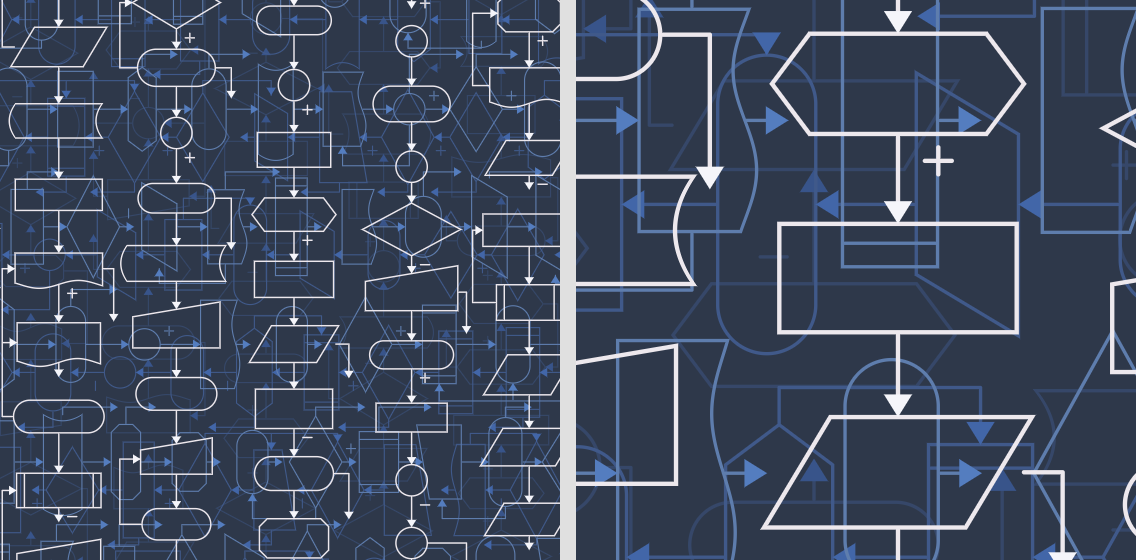
Left: the whole. Right: its middle third, enlarged.
Reproduce this pattern procedurally as a WebGL 1 fragment shader.

```glsl
precision highp float;
// Overlaid flowcharts: outlined blocks stacked in columns and joined by arrows.
// One chart function is drawn four times, turned by quarter turns: three blue
// layers behind and a thin near-white one in front, on dark slate.

uniform vec2 u_resolution;

float hash(vec2 id, float salt) {
  return fract(sin(dot(id, vec2(127.1, 311.7)) + salt * 74.7) * 43758.54);
}

float segment(vec2 p, vec2 a, vec2 b) {
  vec2 ab = b - a;
  return length(p - a - ab * clamp(dot(p - a, ab) / dot(ab, ab), 0.0, 1.0));
}

// Filled triangle with its tip at the origin, pointing down
float arrowHead(vec2 p) {
  return max(dot(vec2(abs(p.x), p.y), vec2(0.85, -0.53)), p.y - 0.0135);
}

// Half width, half height and kind of the block in a cell
vec3 blockOf(vec2 id) {
  float kind = floor(hash(id, 1.0) * 12.0);
  vec2 size = vec2(mix(0.052, 0.089, hash(id, 2.0)), mix(0.025, 0.036, hash(id, 3.0)));
  if (kind < 2.0) size = vec2(mix(0.075, 0.092, hash(id, 2.0)), 0.047);
  else if (kind < 3.0) size = vec2(0.028);
  else if (kind < 5.0) size.x = max(size.x, 0.075);
  return vec3(size, kind);
}

// Distance to the outline of a block
float blockOutline(vec2 p, vec3 block) {
  vec2 b = block.xy, q = abs(p);
  float kind = block.z;
  float box = max(q.x - b.x, q.y - b.y);
  float d = box;
  if (kind < 2.0)                                   // decision diamond
    d = dot(q - vec2(b.x, 0.0), normalize(b.yx));
  else if (kind < 3.0)                              // connector circle
    d = length(p) - b.y;
  else if (kind < 4.0)                              // preparation hexagon
    d = max(q.y - b.y, dot(q - vec2(b.x, 0.0), vec2(0.8, 0.6)));
  else if (kind < 5.0)                              // data parallelogram
    d = max(q.y - b.y, (abs(p.x - p.y * 0.6) - b.x + 0.015) * 0.857);
  else if (kind < 7.0)                              // terminator pill
    d = length(vec2(max(q.x - b.x + b.y, 0.0), q.y)) - b.y;
  else if (kind < 8.0)                              // document, wavy foot
    d = max(max(q.x - b.x, p.y - b.y), -p.y - b.y + 0.007 * sin(p.x / b.x * 3.5));
  else if (kind < 9.0) {                            // stored data or cut corners
    float bow = 0.011 * (1.0 - p.y * p.y / (b.y * b.y));
    d = b.x > 0.07 ? max(q.y - b.y, abs(p.x + bow) - b.x)
                   : max(box, (q.x + q.y - b.x - b.y + 0.014) * 0.707);
  } else if (kind < 10.0)                           // manual input, sloping top
    d = max(max(q.x - b.x, -p.y - b.y), (p.y - b.y - 0.17 * p.x) * 0.986);
  float outline = abs(d);
  if (kind > 10.5)                                  // subprocess side bars
    outline = min(outline, max(abs(q.x - b.x + 0.014), q.y - b.y));
  return outline;
}

// x: distance to the lines, y: distance to the arrow heads
vec2 chart(vec2 p, float seed) {
  float lines = 1.0, heads = 1.0;
  for (int i = -1; i <= 1; i++) {
    float column = floor(p.x / 0.21) + float(i);
    vec2 columnId = vec2(column, seed * 19.0);
    float pitch = mix(0.112, 0.132, hash(columnId, 4.0));
    float shift = hash(columnId, 5.0) * pitch;
    for (int j = -1; j <= 1; j++) {
      float row = floor((p.y - shift) / pitch) + float(j);
      vec2 id = vec2(column, row + seed * 53.0);
      vec2 c = p - vec2((column + 0.5) * 0.21, (row + 0.5) * pitch + shift);
      vec3 block = blockOf(id);
      vec3 below = blockOf(id - vec2(0.0, 1.0));
      vec3 above = blockOf(id + vec2(0.0, 1.0));
      lines = min(lines, blockOutline(c, block));

      // Arrow down to the next block, sometimes ending short
      float tip = hash(id, 6.0) < 0.18 ? -block.y - 0.026 : below.y - pitch;
      lines = min(lines, segment(c, vec2(0.0, -block.y), vec2(0.0, tip + 0.005)));
      heads = min(heads, arrowHead(c - vec2(0.0, tip)));

      // Elbow leaving on the right and turning down
      if (hash(id, 7.0) < 0.32) {
        float drop = -mix(0.045, 0.1, hash(id, 8.0));
        lines = min(lines, segment(c, vec2(block.x, 0.0), vec2(0.098, 0.0)));
        lines = min(lines, segment(c, vec2(0.098, 0.0), vec2(0.098, drop + 0.005)));
        heads = min(heads, arrowHead(c - vec2(0.098, drop)));
      }
      // Loop on the left, back into the block above
      if (hash(id, 9.0) < 0.2) {
        vec2 entry = vec2(-above.x, pitch);
        lines = min(lines, segment(c, vec2(-block.x, 0.0), vec2(-0.101, 0.0)));
        lines = min(lines, segment(c, vec2(-0.101, 0.0), vec2(-0.101, pitch)));
        lines = min(lines, segment(c, vec2(-0.101, pitch), entry));
        heads = min(heads, arrowHead((c - entry).yx * vec2(1.0, -1.0)));
      }
      // Plus or minus sign beside the arrow
      if (hash(id, 10.0) < 0.3) {
        vec2 s = c - vec2(0.024, -block.y - 0.016);
        lines = min(lines, segment(s, vec2(-0.008, 0.0), vec2(0.008, 0.0)));
        if (hash(id, 11.0) < 0.6)
          lines = min(lines, segment(s, vec2(0.0, -0.008), vec2(0.0, 0.008)));
      }
    }
  }
  return vec2(lines, heads);
}

void main() {
  float pixel = 1.0 / min(u_resolution.x, u_resolution.y);
  vec2 p = gl_FragCoord.xy * pixel;
  vec3 color = vec3(0.18, 0.22, 0.29);
  for (int k = 0; k < 4; k++) {
    float layer = float(k);
    vec2 q = p;
    vec3 lineColor = vec3(0.83, 0.83, 0.87), headColor = vec3(0.96, 0.96, 0.98);
    if (k == 0) { q = 1.0 - p; lineColor = vec3(0.21, 0.28, 0.41); headColor = vec3(0.22, 0.33, 0.54); }
    if (k == 1) { q = vec2(1.0 - p.y, p.x); lineColor = vec3(0.25, 0.35, 0.54); headColor = vec3(0.26, 0.40, 0.66); }
    if (k == 2) { q = vec2(p.y, 1.0 - p.x); lineColor = vec3(0.37, 0.49, 0.68); headColor = vec3(0.33, 0.49, 0.75); }
    if (k == 3) lineColor = vec3(0.93, 0.91, 0.93);
    vec2 d = chart(q + vec2(0.07, 0.03) * layer, layer + 1.0);
    float halfWidth = k == 3 ? 0.0013 : 0.001;
    color = mix(color, lineColor, clamp(0.5 - (d.x - halfWidth) / pixel, 0.0, 1.0));
    color = mix(color, headColor, clamp(0.5 - d.y / pixel, 0.0, 1.0));
  }
  gl_FragColor = vec4(color, 1.0);
}
```
